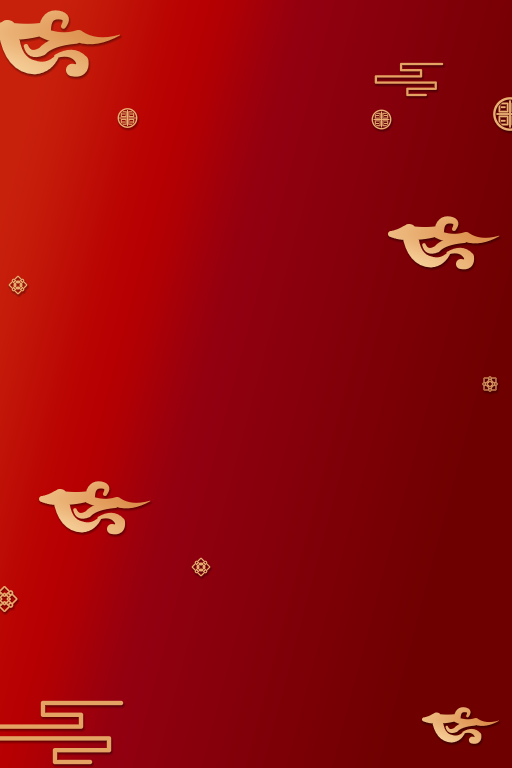
This background is drawn by a Shadertoy shader. Its source:

```glsl
// Diagonal red gradient scattered with gold ornaments: curling clouds made of
// tapered Bezier strokes, serpentine line scrolls, round medallions and knots.
// Distances live on a 512 x 768 grid, y down; a shifted copy gives the shadow.

const vec2 GRID = vec2(512.0, 768.0);
const vec2 GRADIENT_DIR = vec2(0.967, 0.255);
const vec3 VERMILION = vec3(0.78, 0.125, 0.045);
const vec3 SCARLET = vec3(0.72, 0.0, 0.005);
const vec3 CRIMSON = vec3(0.57, 0.0, 0.062);
const vec3 MAROON = vec3(0.43, 0.0, 0.0);
const vec3 GOLD_LIGHT = vec3(0.97, 0.83, 0.62);
const vec3 GOLD_DEEP = vec3(0.87, 0.57, 0.31);
const vec2 SHADOW_SHIFT = vec2(0.8, 1.8);
const float SHADOW_BLUR = 2.5;
const float SHADOW_STRENGTH = 0.45;
const float FAR = 1e4;

// Placements: x, y, scale (clouds by top left corner, others by centre)
const vec3 CLOUDS[4] = vec3[4](vec3(388, 216, 1), vec3(39, 481, 1),
                               vec3(-19, 10, 1.25), vec3(422, 707, 0.69));
const vec3 MEDALLIONS[3] = vec3[3](vec3(127.5, 118, 10), vec3(381.5, 119.5, 10),
                                   vec3(510, 114, 17));
const vec3 KNOTS[4] = vec3[4](vec3(18, 285, 10), vec3(490, 384, 9.5),
                              vec3(201, 567, 10), vec3(4.5, 599, 14));
// Turning points of the serpentine, row by row
const float TURNS[7] = float[7](121.0, 43.0, 81.0, -5.0, 109.0, 55.0, 90.0);
const float ROW_GAP = 11.8;

float coverage(float d, float width) { return clamp(0.5 - d / width, 0.0, 1.0); }

float box(vec2 p, vec2 halfSize) {
    vec2 q = abs(p) - halfSize;
    return length(max(q, 0.0)) + min(max(q.x, q.y), 0.0);
}

// Quadratic curve a-b-c whose radius goes from ra to rc
float stroke(vec2 p, vec2 a, vec2 b, vec2 c, float ra, float rc) {
    const float STEPS = 8.0;
    float d = FAR;
    vec2 start = a;
    for (float i = 1.0; i <= STEPS; i++) {
        float t = i / STEPS;
        vec2 end = mix(mix(a, b, t), mix(b, c, t), t);
        vec2 dir = end - start;
        float h = clamp(dot(p - start, dir) / dot(dir, dir), 0.0, 1.0);
        d = min(d, length(p - start - h * dir) - mix(ra, rc, (i - 1.0 + h) / STEPS));
        start = end;
    }
    return d;
}

float cloud(vec2 p) {
    float bounds = box(p - vec2(56, 27), vec2(58, 30));
    if (bounds > 6.0) return bounds;
    // Left lobe and lower sweep
    float d = stroke(p, vec2(3, 18), vec2(12, 19), vec2(21, 16), 3.0, 8.0);
    d = min(d, stroke(p, vec2(22, 17), vec2(25, 44), vec2(43, 46), 8.0, 5.5));
    d = min(d, stroke(p, vec2(43, 46), vec2(54, 47), vec2(61, 37), 5.5, 1.5));
    // Hanging curl
    d = min(d, stroke(p, vec2(60, 37), vec2(74, 31), vec2(81, 41), 1.5, 5.0));
    d = min(d, stroke(p, vec2(81, 41), vec2(82, 50), vec2(73, 48), 5.0, 5.0));
    // Upper mass and crest curl
    d = min(d, stroke(p, vec2(22, 17), vec2(38, 18), vec2(50, 15), 7.0, 5.0));
    d = min(d, stroke(p, vec2(51, 16), vec2(52, 3), vec2(62, 4), 5.0, 3.5));
    d = min(d, stroke(p, vec2(62, 4), vec2(71, 5), vec2(66, 13), 3.5, 2.0));
    // Tail and inner spiral
    d = min(d, stroke(p, vec2(49, 18), vec2(64, 25), vec2(78, 21), 4.0, 5.0));
    d = min(d, stroke(p, vec2(78, 21), vec2(92, 28), vec2(111, 20), 5.0, 0.3));
    d = min(d, stroke(p, vec2(76, 23), vec2(56, 25), vec2(49, 33), 4.0, 3.5));
    return min(d, stroke(p, vec2(49, 33), vec2(39, 38), vec2(36, 29), 3.5, 1.8));
}

float scroll(vec2 p) {
    float d = FAR;
    for (int i = 0; i < 6; i++) {
        float y = float(i) * ROW_GAP;
        vec2 middle = vec2(0.5 * (TURNS[i] + TURNS[i + 1]), y);
        d = min(d, box(p - middle, vec2(0.5 * abs(TURNS[i] - TURNS[i + 1]), 0.0)));
        if (i < 5) d = min(d, box(p - vec2(TURNS[i + 1], y + 0.5 * ROW_GAP),
                                  vec2(0.0, 0.5 * ROW_GAP)));
    }
    return d - 2.2;
}

// Ring around a mirrored lattice, unit radius
float medallion(vec2 p) {
    float r = length(p);
    vec2 q = abs(p);
    float lattice = min(abs(box(q - 0.38, vec2(0.24))), min(q.x, q.y));
    lattice = min(lattice, box(q - vec2(0.4), vec2(0.09, 0.0)));
    return min(abs(r - 0.92) - 0.07, max(lattice - 0.055, r - 0.8));
}

// Four linked frames around a central one, unit radius
float knot(vec2 p) {
    vec2 q = abs(p);
    float frames = abs(box(q - 0.38, vec2(0.19)) - 0.06);
    float heart = abs(box(p, vec2(0.26)) - 0.03);
    float loops = abs(length(max(q.x, q.y) == q.x ? q - vec2(0.62, 0) : q - vec2(0, 0.62)) - 0.13);
    return min(min(frames, heart), loops) - 0.06;
}

// Distance to the nearest ornament, and its gold tone
vec2 ornaments(vec2 p) {
    vec2 best = vec2(FAR, 0.5);
    for (int i = 0; i < 4; i++) {
        vec2 q = (p - CLOUDS[i].xy) / CLOUDS[i].z;
        float d = cloud(q) * CLOUDS[i].z;
        if (d < best.x) best = vec2(d, 0.1 + q.x / 130.0 + 0.25 * sin(q.y * 0.09));
        vec2 k = (p - KNOTS[i].xy) / KNOTS[i].z;
        vec2 diamond = vec2(k.x + k.y, k.y - k.x) * 0.7071;
        d = knot(i == 1 ? k : diamond) * KNOTS[i].z;
        if (d < best.x) best = vec2(d, 0.6);
    }
    for (int i = 0; i < 3; i++) {
        float d = medallion((p - MEDALLIONS[i].xy) / MEDALLIONS[i].z) * MEDALLIONS[i].z;
        if (d < best.x) best = vec2(d, 0.55);
    }
    float large = scroll(p - vec2(0, 703));
    float small = scroll((p - vec2(378.5, 64)) / 0.525) * 0.525;
    float lines = min(large, small);
    return lines < best.x ? vec2(lines, 0.75) : best;
}

vec3 background(vec2 p) {
    float t = dot(p, GRADIENT_DIR);
    vec3 color = mix(VERMILION, SCARLET, smoothstep(50.0, 205.0, t));
    color = mix(color, CRIMSON, smoothstep(185.0, 315.0, t));
    return mix(color, MAROON, clamp((t - 310.0) / 265.0, 0.0, 1.0));
}

void mainImage(out vec4 fragColor, in vec2 fragCoord) {
    vec2 uv = fragCoord / iResolution.xy;
    vec2 p = vec2(uv.x, 1.0 - uv.y) * GRID;
    float pixel = GRID.x / iResolution.x;
    vec3 color = background(p);
    float shadow = coverage(ornaments(p - SHADOW_SHIFT).x, SHADOW_BLUR + pixel);
    color *= 1.0 - SHADOW_STRENGTH * shadow;
    vec2 shape = ornaments(p);
    vec3 gold = mix(GOLD_LIGHT, GOLD_DEEP, clamp(shape.y, 0.0, 1.0));
    color = mix(color, gold, coverage(shape.x, pixel));
    fragColor = vec4(color, 1.0);
}
```
